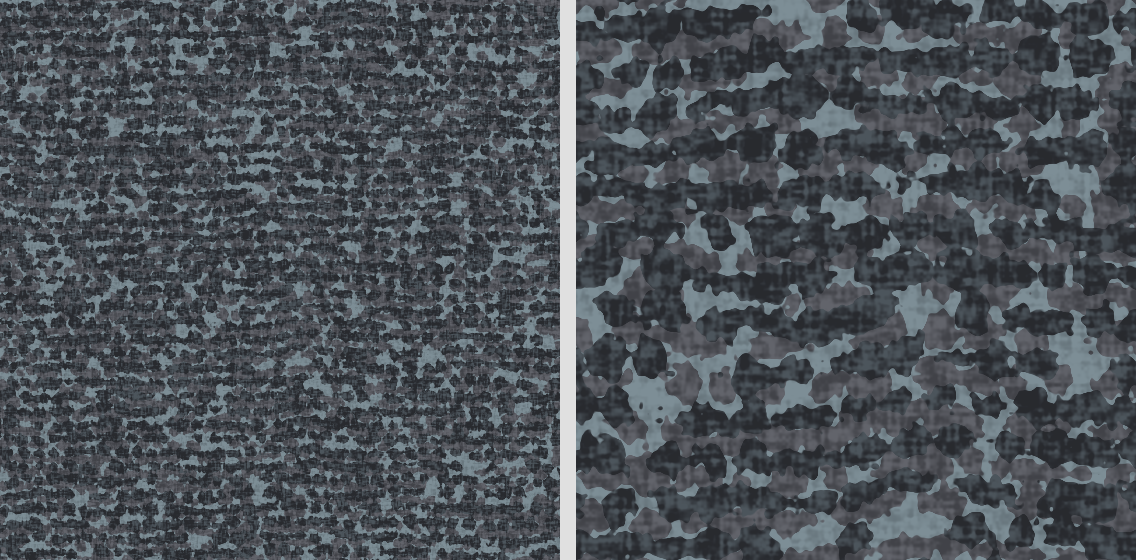
Left, the full canvas; right, a detail of the centre.
This texture is drawn by a WebGL 2 fragment shader. Its source:

```glsl
#version 300 es
precision highp float;

uniform vec2 u_resolution;
out vec4 fragColor;

const vec2 GRID = vec2(35.0, 39.0);       // blobs across and up the canvas
const vec2 BLOB_RADIUS = vec2(0.42, 0.39); // in cells
const vec2 BAR_RADIUS = vec2(0.78, 0.29);
const float BAR_SHARE = 0.33;
const vec2 JITTER = vec2(0.42, 0.26);
const float WARP = 0.55;
const float ROUGHNESS = 0.30;
const float DARK_PRESENCE = 0.93;
const float MID_PRESENCE = 0.80;
const vec2 THREAD = vec2(400.0, 120.0);   // noise cells across and along a thread

const vec3 INK_LOW = vec3(0.155, 0.163, 0.182);
const vec3 INK_HIGH = vec3(0.300, 0.335, 0.362);
const vec3 MID_LOW = vec3(0.255, 0.260, 0.282);
const vec3 MID_HIGH = vec3(0.385, 0.392, 0.420);
const vec3 GROUND_LOW = vec3(0.405, 0.460, 0.488);
const vec3 GROUND_HIGH = vec3(0.490, 0.557, 0.588);

float hash(vec2 p, float seed) {
    uvec3 q = uvec3(ivec3(vec3(p, seed))) * uvec3(1597u, 3571u, 7919u);
    uint n = (q.x ^ (q.y * 2663u) ^ q.z) * 747796u + 12345u;
    n = (n ^ (n >> 15u)) * 739397u;
    n = (n ^ (n >> 13u)) * 277803u;
    n ^= n >> 16u;
    return float(n & 65535u) / 65535.0;
}

float noise(vec2 p, float seed) {
    vec2 i = floor(p);
    vec2 f = fract(p);
    f = f * f * (3.0 - 2.0 * f);
    float low = mix(hash(i, seed), hash(i + vec2(1.0, 0.0), seed), f.x);
    float high = mix(hash(i + vec2(0.0, 1.0), seed), hash(i + 1.0, seed), f.x);
    return mix(low, high, f.y);
}

// Scattered ellipses and bars on a grid; positive inside, in cell units.
float blobField(vec2 p, float presence, float seed) {
    vec2 home = floor(p);
    float field = -0.6;
    for (int y = -1; y <= 1; y++) {
        for (int x = -1; x <= 1; x++) {
            vec2 cell = home + vec2(x, y);
            if (hash(cell, seed) > presence) continue;
            vec2 shift = vec2(hash(cell, seed + 1.0), hash(cell, seed + 2.0)) - 0.5;
            vec2 center = cell + 0.5 + JITTER * shift;
            bool isBar = hash(cell, seed + 3.0) < BAR_SHARE;
            vec2 radius = isBar ? BAR_RADIUS : BLOB_RADIUS;
            radius *= mix(0.82, 1.22, hash(cell, seed + 4.0));
            float d = (1.0 - length((p - center) / radius)) * radius.y;
            field = max(field, d);
        }
    }
    return field;
}

// Ragged outline: coarse nibbles, fine crumbs and slight vertical drag.
float raggedness(vec2 uv, float seed) {
    float nibble = noise(uv * 115.0, seed) - 0.5;
    float crumb = noise(uv * 250.0, seed + 1.0) - 0.5;
    float drag = noise(uv * vec2(230.0, 65.0), seed + 2.0) - 0.5;
    return ROUGHNESS * (0.9 * nibble + 0.65 * crumb + 0.6 * drag);
}

// Crossed horizontal and vertical threads.
float weave(vec2 uv) {
    float warpThread = noise(uv * THREAD, 71.0);
    float weftThread = noise(uv * THREAD.yx, 72.0);
    float grain = noise(uv * 512.0, 73.0);
    return 0.4 * warpThread + 0.4 * weftThread + 0.2 * grain;
}

void main() {
    vec2 uv = gl_FragCoord.xy / u_resolution.y;
    float edge = 0.7 * GRID.y / u_resolution.y;

    // Uneven rows and columns
    vec2 sway = vec2(noise(uv * vec2(9.0, 14.0), 51.0), noise(uv * vec2(11.0, 8.0), 52.0));
    vec2 p = uv * GRID + WARP * (sway - 0.5);

    // Coverage of the two printed layers
    float wear = noise(uv * 22.0, 61.0) - 0.5;
    float darkField = blobField(p, DARK_PRESENCE, 10.0) + raggedness(uv, 20.0) + 0.08 * wear;
    float midField = blobField(p + vec2(0.5, 0.42), MID_PRESENCE, 30.0) + raggedness(uv, 40.0);
    midField += 0.22 * (noise(uv * vec2(30.0, 36.0), 62.0) - 0.5);
    float dark = smoothstep(-edge, edge, darkField);
    float mid = smoothstep(-edge, edge, midField);

    // Thread shading inside each layer
    float thread = weave(uv);
    float fade = 0.12 * (noise(uv * 28.0, 63.0) - 0.5);
    vec3 ink = mix(INK_LOW, INK_HIGH, smoothstep(0.32, 0.80, thread + fade));
    vec3 middle = mix(MID_LOW, MID_HIGH, smoothstep(0.22, 0.78, thread));
    vec3 ground = mix(GROUND_LOW, GROUND_HIGH, smoothstep(0.15, 0.65, thread));

    vec3 color = mix(mix(ground, middle, mid), ink, dark);
    fragColor = vec4(color, 1.0);
}
```
